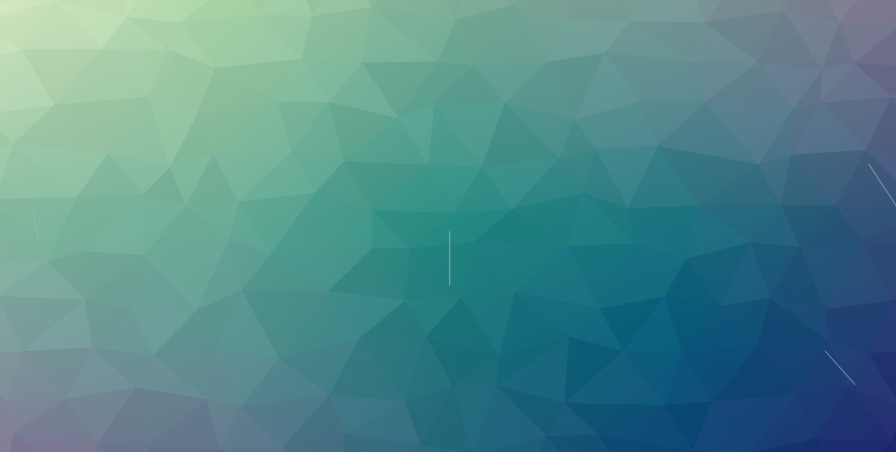
Reproduce this background procedurally as a WebGL 2 fragment shader.

```glsl
#version 300 es
precision highp float;
// Low-poly mesh of faceted triangles over a cream, green, teal and indigo gradient.
uniform vec2 u_resolution;
out vec4 fragColor;

float hash(vec2 p) {
  return fract(sin(dot(p, vec2(127.1, 311.7))) * 43758.5453);
}

// Five evenly spaced colour stops.
vec3 ramp(float t, vec3 a, vec3 b, vec3 c, vec3 d, vec3 e) {
  t *= 4.0;
  vec3 col = mix(a, b, clamp(t, 0.0, 1.0));
  col = mix(col, c, clamp(t - 1.0, 0.0, 1.0));
  col = mix(col, d, clamp(t - 2.0, 0.0, 1.0));
  return mix(col, e, clamp(t - 3.0, 0.0, 1.0));
}

// Horizontal ramps blended from the top edge down; p is in canvas heights.
vec3 gradient(vec2 p) {
  float x = p.x * u_resolution.y / u_resolution.x;
  vec3 top = ramp(x, vec3(0.84, 0.91, 0.76), vec3(0.66, 0.83, 0.65),
    vec3(0.50, 0.69, 0.60), vec3(0.47, 0.60, 0.59), vec3(0.49, 0.46, 0.56));
  vec3 upper = ramp(x, vec3(0.68, 0.82, 0.68), vec3(0.55, 0.75, 0.62),
    vec3(0.33, 0.62, 0.56), vec3(0.34, 0.53, 0.56), vec3(0.37, 0.41, 0.53));
  vec3 middle = ramp(x, vec3(0.51, 0.72, 0.62), vec3(0.40, 0.66, 0.58),
    vec3(0.14, 0.54, 0.51), vec3(0.10, 0.45, 0.50), vec3(0.18, 0.30, 0.46));
  vec3 lower = ramp(x, vec3(0.50, 0.62, 0.62), vec3(0.36, 0.58, 0.57),
    vec3(0.12, 0.46, 0.49), vec3(0.02, 0.35, 0.48), vec3(0.15, 0.23, 0.45));
  vec3 bottom = ramp(x, vec3(0.50, 0.47, 0.58), vec3(0.38, 0.45, 0.54),
    vec3(0.14, 0.40, 0.48), vec3(0.06, 0.28, 0.46), vec3(0.13, 0.15, 0.43));
  return ramp(p.y, top, upper, middle, lower, bottom);
}

// Jittered mesh vertex; odd rows are shifted by half a column.
vec2 vertex(vec2 id) {
  vec2 jitter = vec2(hash(id), hash(id + 37.0)) - 0.5;
  vec2 cell = id + vec2(0.5 * mod(id.y, 2.0), 0.0) + jitter * vec2(0.65, 0.5);
  return cell * vec2(0.143, 0.106) + vec2(0.0, 0.026);
}

// Signed distance to the line through a and b, positive on one side.
float edge(vec2 p, vec2 a, vec2 b) {
  vec2 d = normalize(b - a);
  return d.x * (p.y - a.y) - d.y * (p.x - a.x);
}

// Colour weighted by the smooth coverage of one facet.
vec4 facet(vec2 p, vec2 a, vec2 b, vec2 c, float seed) {
  float side = sign(edge(c, a, b));
  float d = side * edge(p, a, b);
  d = min(d, min(side * edge(p, b, c), side * edge(p, c, a)));
  float cover = clamp(0.5 + d * u_resolution.y, 0.0, 1.0);
  if (cover <= 0.0) return vec4(0.0);
  vec3 col = gradient(mix((a + b + c) / 3.0, p, 0.4));
  return vec4(col + (seed - 0.5) * 0.04, 1.0) * cover;
}

// Hairline gap between two facets.
float crack(vec2 p, vec2 a, vec2 b) {
  vec2 ab = b - a;
  float d = length(p - a - ab * clamp(dot(p - a, ab) / dot(ab, ab), 0.0, 1.0));
  return 1.0 - smoothstep(0.0, max(0.0026, 1.0 / u_resolution.y), d);
}

void main() {
  vec2 p = gl_FragCoord.xy / u_resolution.y;
  p.y = 1.0 - p.y;
  vec2 home = floor((p - vec2(0.0, 0.026)) / vec2(0.143, 0.106));
  vec4 sum = vec4(gradient(p), 1.0) * 0.001;

  // Split each nearby quad along its shorter diagonal.
  for (int j = -1; j <= 1; j++) {
    for (int i = -2; i <= 2; i++) {
      vec2 id = home + vec2(i, j);
      vec2 a = vertex(id);
      vec2 b = vertex(id + vec2(1, 0));
      vec2 c = vertex(id + vec2(1, 1));
      vec2 d = vertex(id + vec2(0, 1));
      float s = hash(id + 11.3);
      float t = hash(id + 73.9);
      if (distance(a, c) < distance(b, d))
        sum += facet(p, a, b, c, s) + facet(p, a, c, d, t);
      else
        sum += facet(p, a, b, d, s) + facet(p, b, c, d, t);
    }
  }
  vec3 col = sum.rgb / sum.a;

  // A few pale seams.
  float seam = 0.6 * crack(p, vec2(0.995, 0.513), vec2(0.995, 0.63));
  seam += 0.5 * crack(p, vec2(1.922, 0.363), vec2(1.99, 0.466));
  seam += 0.5 * crack(p, vec2(1.826, 0.777), vec2(1.891, 0.85));
  seam += 0.3 * crack(p, vec2(0.073, 0.466), vec2(0.085, 0.531));
  col = mix(col, vec3(0.62, 0.78, 0.76), seam);
  fragColor = vec4(col, 1.0);
}
```
